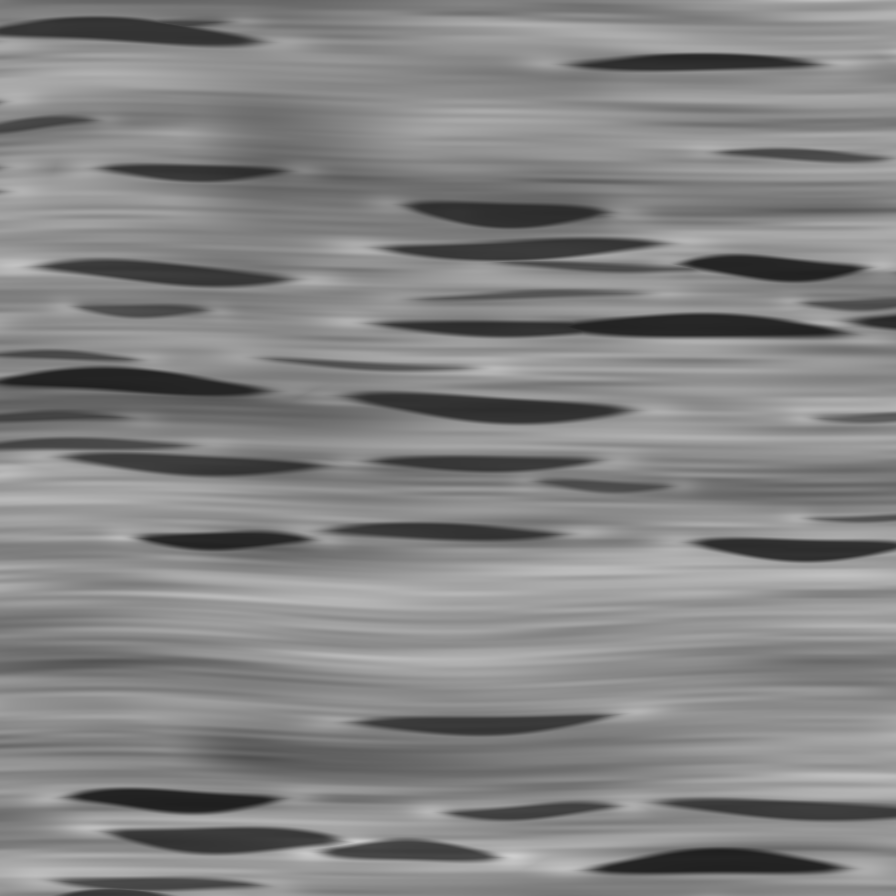
This texture is drawn by a WebGL 1 fragment shader. Its source:

```glsl
precision highp float;
// Grey horizontal streaks with dark, pointed lens-shaped flecks.
// Stretched noise layers form the grain; jittered cells scatter the lenses,
// and a slow warp of the height bends everything slightly off level.
uniform vec2 u_resolution;

#define BASE_GREY 0.575
#define LENS_GREY 0.135
#define GRAIN_CONTRAST 1.35
#define SMUDGE_DEPTH 0.24
#define GLOW_STRENGTH 0.12
#define WARP_HEIGHT 0.022
#define LENS_CELL vec2(0.34, 0.075)
#define WISP_CELL vec2(0.27, 0.060)
#define LENS_KEEP 0.62
#define WISP_KEEP 0.36
#define EDGE_SOFTNESS 0.0032

float hash(vec2 p) {
  return fract(sin(dot(p, vec2(127.1, 311.7))) * 43758.5453);
}

float noise(vec2 p) {
  vec2 cell = floor(p), f = fract(p);
  f = f * f * (3.0 - 2.0 * f);
  float low = mix(hash(cell), hash(cell + vec2(1.0, 0.0)), f.x);
  float high = mix(hash(cell + vec2(0.0, 1.0)), hash(cell + 1.0), f.x);
  return mix(low, high, f.y);
}

// Signed streaky grain, from broad bands down to hair-fine lines.
float grain(vec2 p) {
  vec2 frequency = vec2(2.2, 11.0);
  float amplitude = 0.13, sum = 0.0;
  for (int i = 0; i < 5; i++) {
    sum += amplitude * (noise(p * frequency + float(i) * 17.3) - 0.5);
    frequency *= vec2(1.35, 2.05);
    amplitude *= 0.92;
  }
  return sum;
}

// One lens per kept cell: x is the dark cover, y the light at its tips.
vec2 lenses(vec2 p, vec2 size, float keep, float thickness, float seed) {
  vec2 home = floor(p / size);
  vec2 result = vec2(0.0);
  for (int j = -1; j <= 1; j++) {
    for (int i = -1; i <= 1; i++) {
      vec2 id = home + vec2(float(i), float(j));
      vec2 key = id + seed;
      vec2 jitter = vec2(hash(key), hash(key + 41.7));
      vec2 center = (id + 0.2 + 0.6 * jitter) * size;

      // Lenses thin out inside a calm band below the middle.
      float calm = exp(-pow((center.y - 0.29) / 0.085, 2.0));
      float kept = step(hash(key + 9.2), keep * (1.0 - 0.9 * calm));

      float halfLength = size.x * mix(0.30, 0.53, hash(key + 23.1));
      float halfHeight = thickness * mix(0.65, 1.3, hash(key + 57.9));
      float tilt = 0.07 * (hash(key + 71.3) - 0.5);
      vec2 d = p - center;
      float u = d.x / halfLength;
      float offset = d.y - tilt * d.x
                   - 0.3 * halfHeight * sin(3.0 * u + 6.28 * jitter.x);

      float soft = EDGE_SOFTNESS * (1.0 + 0.7 * u * u);
      float inside = halfHeight * (1.0 - u * u) - abs(offset);
      float fade = 1.0 - smoothstep(0.75, 1.12, abs(u));
      float cover = smoothstep(-soft, soft, inside) * fade;
      cover *= mix(0.72, 1.0, hash(key + 88.4));

      float tip = (abs(u) - 1.05) / 0.24;
      float height = offset / 0.010;
      float glow = exp(-tip * tip - height * height);
      result = max(result, kept * vec2(cover, glow));
    }
  }
  return result;
}

void main() {
  vec2 p = gl_FragCoord.xy / u_resolution;
  vec2 q = p;
  q.y += WARP_HEIGHT * (noise(p * vec2(2.6, 5.0) + 3.7) - 0.5);
  float streaks = grain(q);

  // Soft dark patches, torn by the grain.
  float patchField = noise(q * vec2(3.2, 13.0) + 31.0) + 0.7 * streaks;
  float calm = exp(-pow((p.y - 0.29) / 0.10, 2.0));
  float smudge = smoothstep(0.60, 0.98, patchField) * (1.0 - 0.8 * calm);

  // Bold lenses and thinner, fainter wisps with slightly ragged edges.
  vec2 ragged = q + vec2(0.0, 0.012 * streaks);
  vec2 bold = lenses(ragged, LENS_CELL, LENS_KEEP, 0.0115, 5.0);
  vec2 wisp = lenses(ragged + 0.03, WISP_CELL, WISP_KEEP, 0.0060, 63.0);

  float grey = BASE_GREY + GRAIN_CONTRAST * streaks;
  grey -= SMUDGE_DEPTH * smudge;
  grey += GLOW_STRENGTH * max(bold.y, 0.6 * wisp.y);
  float dark = max(bold.x, 0.72 * wisp.x);
  grey = mix(grey, LENS_GREY + 0.15 * streaks, dark);
  gl_FragColor = vec4(vec3(clamp(grey, 0.10, 0.82)), 1.0);
}
```
